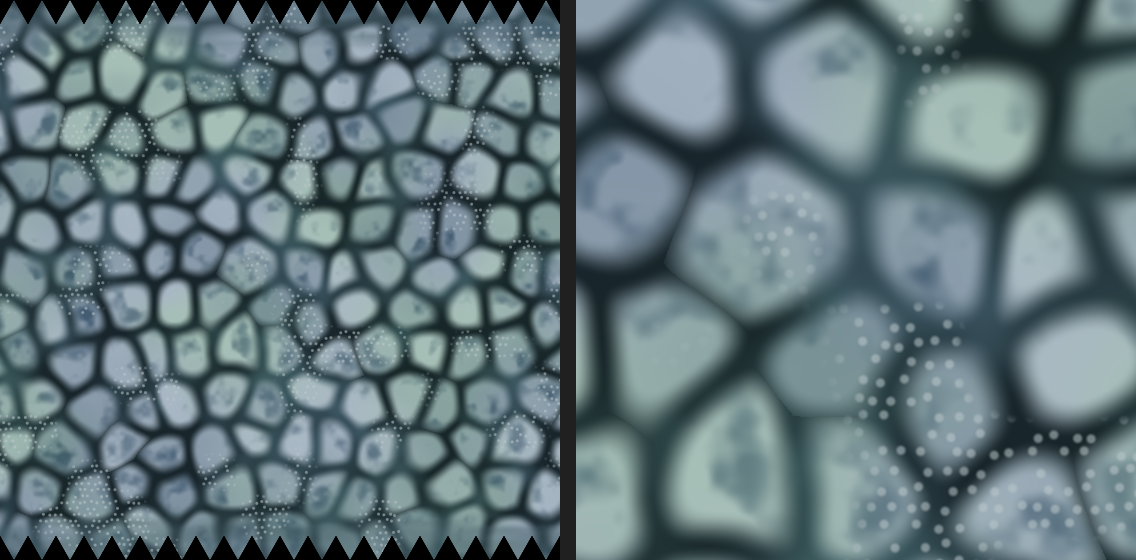
Left: the whole. Right: its middle third, enlarged.
Write a three.js fragment shader that draws this texture.

```glsl
// Soft blue-grey pebbles in dark joints, speckled, between two rows of black teeth.
#define PEBBLES 12.4
#define JITTER 0.62
#define ROUNDNESS 13.0
#define JOINT_WIDTH 0.23
#define MERGE_CHANCE 0.10
#define SPECKLE_GRID 92.0
#define TEETH 20.0
#define TOOTH_HEIGHT 0.044
#define JOINT_COLOR vec3(0.095, 0.145, 0.160)
#define TEAL_COLOR vec3(0.245, 0.345, 0.375)
#define SLATE_COLOR vec3(0.270, 0.365, 0.425)
#define PALE_COLOR vec3(0.675, 0.725, 0.735)

varying vec2 vUv;

float hash(vec2 p) {
  return fract(sin(dot(p, vec2(127.1, 311.7))) * 43758.5453);
}

vec2 hash2(vec2 p) {
  return vec2(hash(p), hash(p + 57.3));
}

float noise(vec2 p) {
  vec2 i = floor(p);
  vec2 f = fract(p);
  f = f * f * (3.0 - 2.0 * f);
  return mix(mix(hash(i), hash(i + vec2(1.0, 0.0)), f.x),
             mix(hash(i + vec2(0.0, 1.0)), hash(i + 1.0), f.x), f.y);
}

float fbm(vec2 p) {
  return 0.6 * noise(p) + 0.28 * noise(p * 2.1 + 7.7) + 0.12 * noise(p * 4.3 + 3.1);
}

// Jittered pebble centre, with every other row shifted by half a step
vec2 pebbleCentre(vec2 cell) {
  vec2 stagger = vec2(0.5 * mod(cell.y, 2.0), 0.0);
  return cell + 0.5 + stagger + JITTER * (hash2(cell) - 0.5);
}

// Rounded distance to the joints in x, id of the nearest pebble in yz
vec3 pebbles(vec2 p) {
  vec2 base = floor(p);
  vec2 nearCell = base;
  vec2 nearCentre = p;
  float best = 100.0;
  for (int j = -2; j <= 2; j++) {
    for (int i = -2; i <= 2; i++) {
      vec2 cell = base + vec2(float(i), float(j));
      vec2 centre = pebbleCentre(cell);
      float d = dot(centre - p, centre - p);
      if (d < best) {
        best = d;
        nearCell = cell;
        nearCentre = centre;
      }
    }
  }
  // Exponential smooth minimum over all borders rounds the corners
  float sum = 0.0;
  for (int j = -2; j <= 2; j++) {
    for (int i = -2; i <= 2; i++) {
      vec2 cell = nearCell + vec2(float(i), float(j));
      vec2 span = pebbleCentre(cell) - nearCentre;
      if (dot(span, span) > 0.0001) {
        float border = dot(nearCentre + 0.5 * span - p, normalize(span));
        border += 0.1 * step(hash(cell + nearCell + 19.0), MERGE_CHANCE);
        sum += exp(-ROUNDNESS * border);
      }
    }
  }
  return vec3(-log(sum) / ROUNDNESS, nearCell);
}

// Tiny dots on a jittered grid
float speckles(vec2 uv) {
  vec2 p = uv * SPECKLE_GRID;
  p.x += 0.5 * mod(floor(p.y), 2.0);
  vec2 centre = 0.5 + 0.4 * (hash2(floor(p)) - 0.5);
  float dotMask = 1.0 - smoothstep(0.12, 0.36, length(fract(p) - centre));
  return dotMask * step(0.3, hash(floor(p) + 5.0));
}

void main() {
  vec2 p = vUv * PEBBLES;
  vec2 warp = vec2(noise(p * 1.3), noise(p * 1.3 + 31.0)) - 0.5;
  vec3 pebble = pebbles(p + 0.22 * warp);
  float stoneMask = smoothstep(-0.01, JOINT_WIDTH, pebble.x);

  // Pale stones with dark blurred blotches
  float blotch = smoothstep(0.48, 0.8, fbm(p * 2.1 + 13.0 * hash(pebble.yz)));
  float core = smoothstep(0.12, 0.36, pebble.x);
  float tone = 0.84 + 0.42 * (hash(pebble.yz + 3.0) - 0.5);
  tone -= blotch * (0.3 + 0.35 * core) + 0.28 * (fbm(p * 0.7 + 40.0) - 0.35);
  vec3 stone = mix(SLATE_COLOR, PALE_COLOR, clamp(tone, 0.0, 1.0));

  // Joints, lifted to teal in patches
  vec3 joint = mix(JOINT_COLOR, TEAL_COLOR, smoothstep(0.3, 0.8, fbm(p * 0.8 + 21.0)));
  vec3 color = mix(joint, stone, stoneMask);

  // Drifts of green and blue tint
  float green = smoothstep(0.3, 0.7, fbm(vUv * 5.0 + 9.0));
  color *= mix(vec3(0.98, 0.99, 1.05), vec3(0.96, 1.03, 0.97), green);

  // Hazy streaked bands beside the teeth
  float edge = min(vUv.y, 1.0 - vUv.y);
  float streak = noise(vec2(vUv.x * 9.0, vUv.y * 75.0));
  float haze = 1.0 - smoothstep(0.04, 0.095, edge + 0.03 * (streak - 0.5));
  color = mix(color, mix(TEAL_COLOR, SLATE_COLOR + 0.08, streak), 0.55 * haze);

  // Speckles in scattered clumps
  float clump = smoothstep(0.6, 0.76, noise(vUv * 13.0 + 70.0));
  color = mix(color, PALE_COLOR + 0.06, 0.55 * clump * speckles(vUv));

  // Black teeth along the top and bottom
  float toothAxis = abs(fract(vUv.x * TEETH + 0.5) - 0.5);
  float tooth = 1.0 - edge / TOOTH_HEIGHT - 2.0 * toothAxis;
  color *= 1.0 - smoothstep(-0.03, 0.03, tooth);

  gl_FragColor = vec4(color, 1.0);
}
```
